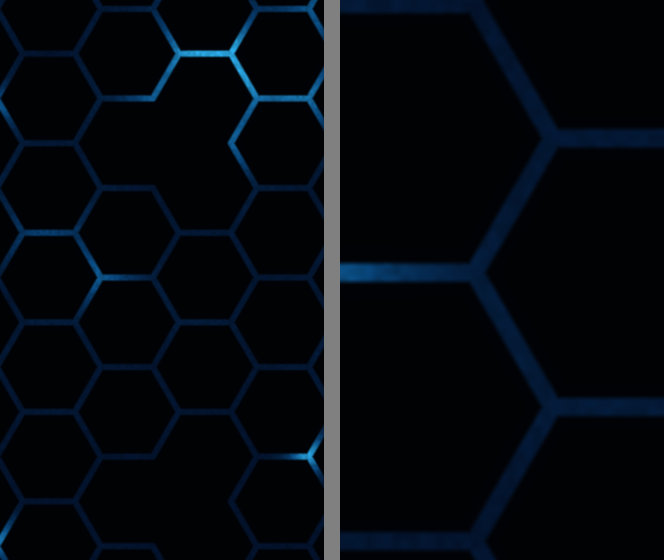
Left: the whole. Right: its middle third, enlarged.
This pattern is drawn by a Shadertoy shader. Its source:

```glsl
// Dark honeycomb of flat-topped cells outlined in blue. Each pixel finds its
// nearest cell and the distance to that cell's six edges; edges around sparse
// open corners are left out, and scattered lights brighten the remaining lines.

const float SQRT3 = 1.7320508;

float hash(vec2 p) {
    p = fract(p * vec2(0.1031, 0.1137));
    p += dot(p, p.yx + 33.33);
    return fract((p.x + p.y) * p.x * 17.0);
}

float noise(vec2 p) {
    vec2 i = floor(p), f = fract(p);
    f = f * f * (3.0 - 2.0 * f);
    return mix(mix(hash(i), hash(i + vec2(1, 0)), f.x),
               mix(hash(i + vec2(0, 1)), hash(i + vec2(1, 1)), f.x), f.y);
}

float segmentDistance(vec2 p, vec2 a, vec2 b) {
    vec2 ab = b - a;
    return length(p - a - ab * clamp(dot(p - a, ab) / dot(ab, ab), 0.0, 1.0));
}

// Centre of the nearest cell; cells are one unit tall
vec2 cellCentre(vec2 q) {
    vec2 pitch = vec2(SQRT3, 1.0);
    vec2 a = pitch * floor(q / pitch + 0.5);
    vec2 b = pitch * (floor(q / pitch) + 0.5);
    return distance(q, a) < distance(q, b) ? a : b;
}

// The three edges meeting at an open corner are missing, every four rows
bool isMissing(vec2 midpoint) {
    vec2 d = midpoint - vec2(1.443, -0.5);
    d.y -= 4.0 * floor(d.y / 4.0 + 0.5);
    return length(d) < 0.4;
}

float combDistance(vec2 q) {
    vec2 centre = cellCentre(q);
    float d = 1.0;
    for (int i = 0; i < 6; i++) {
        float angle = radians(30.0 + 60.0 * float(i));
        vec2 normal = vec2(cos(angle), sin(angle));
        vec2 midpoint = centre + 0.5 * normal;
        vec2 halfEdge = vec2(-normal.y, normal.x) * 0.5 / SQRT3;
        if (!isMissing(midpoint))
            d = min(d, segmentDistance(q, midpoint - halfEdge, midpoint + halfEdge));
    }
    return d;
}

// Lights: position, radius, strength
float lighting(vec2 p) {
    const vec4 lights[11] = vec4[11](
        vec4(0.37, 0.91, 0.085, 0.85), vec4(0.45, 0.86, 0.07, 0.40),
        vec4(0.55, 0.83, 0.065, 0.50), vec4(0.41, 0.745, 0.06, 0.45),
        vec4(0.18, 0.505, 0.055, 0.45), vec4(0.55, 0.19, 0.035, 0.80),
        vec4(0.00, 0.035, 0.04, 0.60), vec4(0.00, 0.81, 0.035, 0.40),
        vec4(0.565, 0.985, 0.07, 0.45), vec4(0.275, 0.825, 0.055, 0.40),
        vec4(0.08, 0.58, 0.07, 0.27));
    float sum = 0.0;
    for (int i = 0; i < 11; i++) {
        vec2 d = (p - lights[i].xy) / lights[i].z;
        sum += lights[i].w * exp(-dot(d, d));
    }
    return sum;
}

vec3 lineColour(float light) {
    vec3 c = mix(vec3(0.01, 0.065, 0.16), vec3(0.03, 0.26, 0.46), min(light * 2.4, 1.0));
    return mix(c, vec3(0.16, 0.64, 0.87), smoothstep(0.35, 0.95, light));
}

void mainImage(out vec4 fragColor, in vec2 fragCoord) {
    vec2 p = fragCoord / iResolution.y;
    vec2 q = (p - vec2(0.0872, 0.8242)) / vec2(0.1609, 0.1599);
    float pixel = 1.0 / (0.16 * iResolution.y);

    // Uneven dim glow, weaker toward the bottom, plus the lights
    float light = lighting(p) + 0.1 * noise(p * 11.0) * smoothstep(-0.2, 0.6, p.y);
    float d = combDistance(q);
    float line = 1.0 - smoothstep(0.022 - 0.5 * pixel, 0.046 + 0.5 * pixel, d);

    // Fine grain along the lines
    float grain = 0.88 + 0.24 * noise(p * 190.0);
    vec3 colour = vec3(0.005, 0.006, 0.016);
    colour += vec3(0.0, 0.02, 0.045) * exp(-d * 28.0) * (0.3 + light);
    colour = mix(colour, lineColour(light) * grain, line);
    fragColor = vec4(colour, 1.0);
}
```
